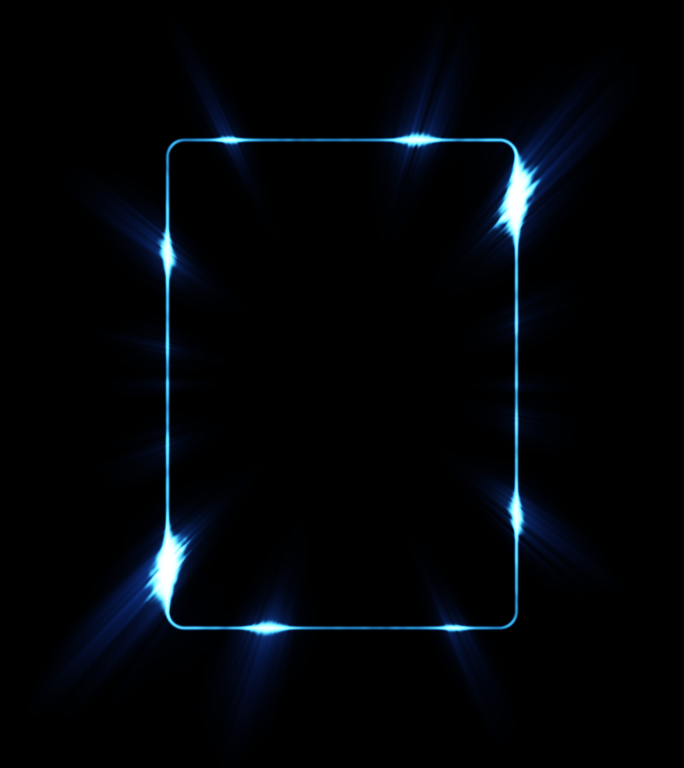
This background is drawn by a WebGL 2 fragment shader. Its source:

```glsl
#version 300 es
precision highp float;

uniform vec2 u_resolution;
out vec4 fragColor;

vec2 hashGradient(vec2 cell) {
  vec2 k = vec2(dot(cell, vec2(127.1, 311.7)), dot(cell, vec2(269.5, 183.3)));
  return fract(sin(k) * 43758.5) * 2.0 - 1.0;
}

float gradientNoise(vec2 p) {
  vec2 i = floor(p), f = fract(p);
  vec2 u = f * f * f * (f * (f * 6.0 - 15.0) + 10.0);
  vec2 e = vec2(0.0, 1.0);
  float a = dot(hashGradient(i), f);
  float b = dot(hashGradient(i + e.yx), f - e.yx);
  float c = dot(hashGradient(i + e.xy), f - e.xy);
  float d = dot(hashGradient(i + 1.0), f - 1.0);
  return mix(mix(a, b, u.x), mix(c, d, u.x), u.y);
}

float roundedBox(vec2 p, vec2 halfSize, float radius) {
  vec2 q = abs(p) - halfSize + radius;
  return length(max(q, 0.0)) + min(max(q.x, q.y), 0.0) - radius;
}

// Flares on the frame: position, strength, spread; each also appears rotated by 180 degrees
const vec4 flares[7] = vec4[7](
  vec4(0.227, 0.240, 1.00, 0.036),
  vec4(0.227, -0.170, 0.38, 0.024),
  vec4(0.097, 0.318, 0.32, 0.023),
  vec4(0.146, -0.318, 0.18, 0.014),
  vec4(0.227, -0.001, 0.03, 0.007),
  vec4(0.227, -0.048, 0.05, 0.015),
  vec4(0.227, 0.080, 0.05, 0.018));

void main() {
  vec2 p = (gl_FragCoord.xy - 0.5 * u_resolution) / u_resolution.y;
  vec2 halfSize = vec2(0.2272, 0.3177);

  // Project every point along its ray from the centre onto the frame
  float scale = max(max(abs(p.x) / halfSize.x, abs(p.y) / halfSize.y), 0.001);
  vec2 onFrame = p / scale;
  vec2 dir = p / max(length(p), 0.0001);

  float heat = 0.0, warmth = 0.0;
  for (int i = 0; i < 7; i++) {
    vec4 flare = flares[i];
    float r = min(length(onFrame - flare.xy), length(onFrame + flare.xy));
    heat += flare.z * exp(-r * r / (flare.w * flare.w));
    warmth += flare.z * exp(-r / 0.045);
  }

  // Radial streaks
  float coarse = gradientNoise(dir * 19.0 + 3.7);
  float fine = gradientNoise(dir * 63.0 + scale * 0.6);
  float streak = clamp(0.72 + 0.75 * coarse + 0.6 * fine, 0.1, 1.4);
  float power = sqrt(heat);
  float reach = 0.38 + 0.45 * power + 0.2 * coarse;
  float outward = pow(clamp(1.0 - (scale - 1.0) / reach, 0.0, 1.0), 2.0);
  float inward = exp(-9.0 * max(1.0 - scale, 0.0));
  float rays = 0.75 * power * streak * outward * inward;

  // Thin frame, brighter near the flares
  float d = abs(roundedBox(p, halfSize, 0.022));
  float beads = 1.0 + 0.9 * gradientNoise(onFrame * 55.0);
  float side = smoothstep(0.2, 0.227, abs(onFrame.x));
  float line = (0.7 + 0.8 * side + 11.0 * warmth) * beads * exp(-pow(d / 0.0018, 2.0));

  // White-hot cores with ragged edges and a close halo
  float ragged = 1.0 + 0.6 * fine + 0.4 * gradientNoise(p * 90.0);
  float width = 0.0013 + 0.0105 * heat * ragged;
  float core = 55.0 * heat * exp(-pow(d / width, 2.0));
  float halo = 1.6 * heat * streak * exp(-d / 0.014);

  vec3 energy = (line + core) * vec3(0.12, 0.55, 1.0)
              + halo * vec3(0.10, 0.42, 1.0)
              + rays * vec3(0.07, 0.27, 0.95);
  fragColor = vec4(1.0 - exp(-energy), 1.0);
}
```
